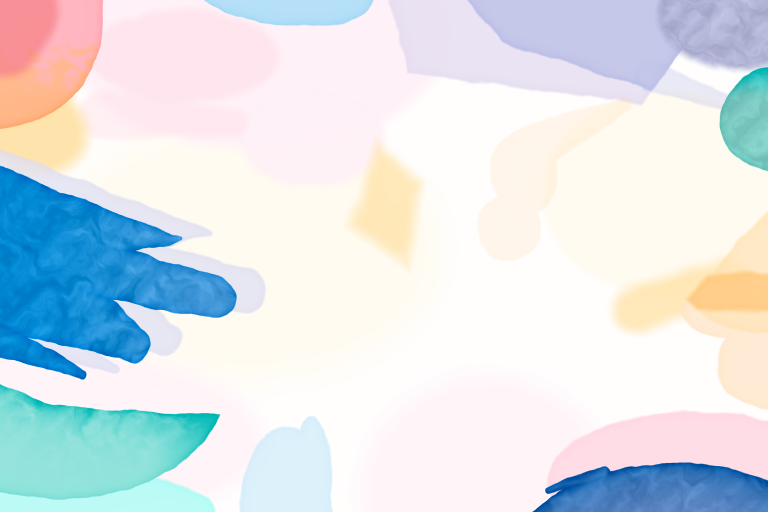
A WebGL 1 fragment shader for this background:

```glsl
precision highp float;
uniform vec2 u_resolution;

#define WARP 0.007
#define MOTTLE 0.1
#define RIM 0.28
#define PAPER vec3(1., .996, .994)
#define CREAM vec3(1., .982, .935)
#define BLUSH vec3(.998, .945, .968)
#define ROSE vec3(1., .86, .9)
#define HONEY vec3(1., .88, .64)
#define APRICOT vec3(1., .86, .7)
#define LILAC vec3(.77, .78, .915)
#define TEAL vec3(.08, .75, .74)
#define AQUA vec3(.57, .89, .86)

vec2 p;       // warped position, height 1
vec3 color;   // paint so far
float grain;  // pigment mottling

vec2 gradientAt(vec2 cell) {
  vec3 h = fract(cell.xyx * vec3(.1031, .103, .0973));
  h += dot(h, h.yzx + 33.33);
  float a = 6.2832 * fract((h.x + h.y) * h.z);
  return vec2(cos(a), sin(a));
}

float noise(vec2 q) {
  vec2 i = floor(q), f = fract(q), e = vec2(1, 0);
  vec2 w = f * f * (3. - 2. * f);
  float low = mix(dot(gradientAt(i), f), dot(gradientAt(i + e), f - e), w.x);
  float high = mix(dot(gradientAt(i + e.yx), f - e.yx), dot(gradientAt(i + 1.), f - 1.), w.x);
  return mix(low, high, w.y);
}

float fbm(vec2 q) {
  float sum = 0., amp = 1.;
  for (int i = 0; i < 4; i++) {
    sum += amp * noise(q);
    q = mat2(1.6, 1.2, -1.2, 1.6) * q + 7.3;
    amp *= .5;
  }
  return sum;
}

// Signed distances, negative inside
float ellipse(float x, float y, float rx, float ry) {
  vec2 r = vec2(rx, ry), q = (p - vec2(x, y)) / r;
  float k = length(q);
  return k * (k - 1.) / max(length(q / r), .0001);
}

float brush(vec4 ends, float ra, float rb) {
  vec2 ab = ends.zw - ends.xy, q = p - ends.xy;
  float h = clamp(dot(q, ab) / dot(ab, ab), 0., 1.);
  return length(q - ab * h) - mix(ra, rb, h);
}

float side(float ax, float ay, float bx, float by) {
  return dot(p - vec2(ax, ay), normalize(vec2(by - ay, ax - bx)));
}

// Transparent wash; crisp ones gather pigment at the rim
void wash(float d, vec3 ink, float opacity, float soft) {
  float s = max(soft, .8 / u_resolution.y);
  float rim = RIM * exp(-abs(d) * 130.) * (1. - smoothstep(0., .02, soft));
  color = mix(color, ink - rim * (1. - ink), opacity * (1. - smoothstep(-s, s, d)));
}

float fingers() {
  float d = brush(vec4(-.12, .56, .35, .535), .155, .004);
  d = min(d, brush(vec4(-.1, .54, .418, .42), .075, .041));
  d = min(d, brush(vec4(-.1, .52, .262, .327), .14, .034));
  return min(d, brush(vec4(-.1, .38, .162, .269), .05, .009));
}

void paleWashes() {
  wash(ellipse(.48, .51, .38, .25), CREAM, .9, .07);
  wash(ellipse(1.31, .62, .25, .2), CREAM, .9, .015);
  wash(ellipse(.05, .14, .46, .18), BLUSH, .8, .04);
  wash(ellipse(.95, .04, .25, .23), BLUSH, .7, .04);
  wash(ellipse(.5, .93, .38, .22), BLUSH, 1., .02);
  wash(ellipse(.61, .73, .14, .095), BLUSH, .9, .012);
  wash(ellipse(.36, .89, .185, .09), ROSE, .5, .012);
  wash(brush(vec4(.2, .775, .46, .76), .045, .025), ROSE, .4, .012);
}

void topEdge() {
  wash(ellipse(.07, .74, .1, .085), HONEY, .9, .02);
  vec3 coral = mix(vec3(1., .71, .53), vec3(1., .7, .74), smoothstep(.82, .93, p.y + grain * MOTTLE));
  wash(ellipse(0., .97, .203, .219), coral, .95, 0.);
  wash(ellipse(0., 1., .11, .15), vec3(.96, .5, .53), .7, .015);
  wash(ellipse(.56, 1.01, .17, .06 + .13 * (p.x - .56)), vec3(.68, .87, .97), .9, 0.);
  // Lilac sheet, its fold and the violet corner
  float sheet = max(side(.76, 1., .8, .85), side(.8, .857, 1.25, .797));
  sheet = max(sheet, side(1.25, .795, 1.3, .86));
  wash(sheet, mix(LILAC, BLUSH, .6), .9, .004);
  float fold = max(side(.91, 1., .98, .92), side(.98, .92, 1.29, .815));
  wash(max(sheet, fold), LILAC, .95, .003);
  wash(brush(vec4(1.27, .85, 1.45, .79), .03, .012), LILAC, .35, .004);
  wash(ellipse(1.45, .97, .165, .105), LILAC - .09 + grain * MOTTLE, .95, .012);
  vec3 sea = mix(AQUA - .1, TEAL, smoothstep(.8, .87, p.y));
  wash(ellipse(1.515, .767, .11, .102), sea + grain * MOTTLE, .95, 0.);
}

void goldenShapes() {
  float gem = max(side(.735, .725, .685, .57), side(.67, .565, .81, .465));
  gem = max(gem, max(side(.8, .465, .825, .64), side(.825, .645, .735, .725)));
  wash(gem, HONEY, .45, .012);
  wash(max(gem + .015, .51 - p.y), HONEY, .5, .012);
  float petal = min(ellipse(.993, .555, .062, .065), ellipse(1.025, .665, .065, .085));
  petal = min(petal, brush(vec4(1.04, .71, 1.22, .795), .05, .012));
  wash(petal, APRICOT, .24, .004);
  wash(brush(vec4(1.245, .395, 1.42, .455), .045, .04), HONEY, .75, .018);
  // Orange fan over pale lobes
  float fan = max(side(1.5, .59, 1.33, .405), ellipse(1.5, .47, .18, .12));
  float lobes = min(ellipse(1.45, .39, .122, .052), ellipse(1.495, .29, .092, .088));
  wash(lobes, mix(APRICOT, PAPER, .4), .9, .003);
  wash(fan, APRICOT + .04, .8, .004);
  wash(max(fan, abs(p.y - .43) - .036), vec3(1., .76, .44), .65, .008);
}

void blueStrokes() {
  vec2 home = p;
  p -= vec2(.06, .012);
  wash(fingers(), mix(LILAC, PAPER, .5), .8, .003);
  p = home;
  vec3 blue = mix(vec3(0., .53, .82), vec3(.27, .6, .85), smoothstep(.05, .42, p.x + grain * MOTTLE));
  wash(fingers(), blue + grain * MOTTLE, 1., 0.);
}

void bottomEdge() {
  float ice = min(ellipse(.56, .03, .09, .135), ellipse(.61, .03, .04, .155));
  wash(ice, vec3(.84, .935, .98), .85, .003);
  wash(ellipse(.12, 0., .3, .085), AQUA + .1, .8, .004);
  float brim = p.y - .192 - .06 * exp(-p.x * 10.);
  float depth = exp(brim * 28.) * (.7 + grain) + .6 * smoothstep(.28, .43, p.x);
  vec3 sea = mix(AQUA, TEAL, clamp(depth, 0., 1.));
  wash(max(ellipse(.117, .238, .322, .211), brim), sea, .96, 0.);
  wash(ellipse(1.36, .06, .29, .135), ROSE, .95, .004);
  float hill = ellipse(1.32, -.094, .322, .189);
  hill = min(hill, brush(vec4(1.07, .043, 1.18, .075), .006, .014));
  vec3 navy = mix(vec3(.44, .55, .78), vec3(.14, .43, .7), exp(min(hill, 0.) * 14.));
  wash(hill, navy + grain * MOTTLE, 1., 0.);
}

void main() {
  vec2 uv = gl_FragCoord.xy / u_resolution * vec2(1.5, 1);
  p = uv + WARP * vec2(fbm(uv * 14.), fbm(uv * 14. + 40.));
  grain = fbm(uv * 26. + 2. * fbm(uv * 9.));
  color = PAPER;
  paleWashes();
  topEdge();
  goldenShapes();
  blueStrokes();
  bottomEdge();
  gl_FragColor = vec4(color, 1.);
}
```
